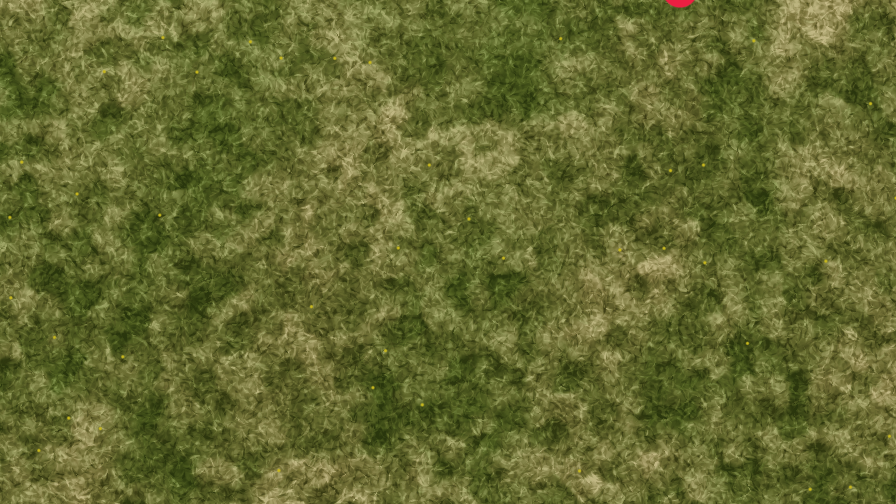
Write a Shadertoy shader that draws this texture.

```glsl
// Worn meadow seen from above: green tufts, dry straw patches, fine grass blades.

vec3 hash3(vec2 cell) {
    vec3 h = fract(cell.xyx * vec3(0.1031, 0.1030, 0.0973));
    h += dot(h, h.yxz + 33.33);
    return fract((h.xxy + h.yzz) * h.zyx);
}

// Smooth cellular noise: random values blended around scattered points
float mottle(vec2 p, float size, float seed) {
    vec2 q = p / size + seed * 17.3;
    vec2 cell = floor(q);
    float total = 0.0, weights = 0.0;
    for (int y = -1; y <= 1; y++)
    for (int x = -1; x <= 1; x++) {
        vec2 id = cell + vec2(x, y);
        vec3 rnd = hash3(id + 50.0);
        vec2 d = q - id - rnd.xy;
        float w = exp(-5.5 * dot(d, d));
        total += w * rnd.z;
        weights += w;
    }
    return total / weights;
}

// Curved, tapered blades, one per cell: x = coverage, y = random shade
vec2 blades(vec2 p, float size, float seed) {
    vec2 q = p / size + seed * 11.7;
    vec2 cell = floor(q);
    float soft = 0.7 / (iResolution.y * size);
    vec2 top = vec2(0.0);
    for (int y = -1; y <= 1; y++)
    for (int x = -1; x <= 1; x++) {
        vec2 id = cell + vec2(x, y);
        vec3 rnd = hash3(id + 90.0);
        float angle = 6.283 * rnd.z;
        vec2 dir = vec2(cos(angle), sin(angle));
        vec2 d = q - id - rnd.xy;
        float along = dot(d, dir);
        float across = abs(dot(d, vec2(-dir.y, dir.x)) + 0.3 * along * along);
        float halfWidth = 0.12 * (1.0 - along * along / 0.4);
        float cover = 1.0 - smoothstep(-soft, soft, across - halfWidth);
        if (cover > top.x) top = vec2(cover, hash3(id + 210.0).x);
    }
    return top;
}

vec3 ramp(vec3 dark, vec3 middle, vec3 bright, float t) {
    return mix(mix(dark, middle, clamp(t * 2.0, 0.0, 1.0)),
               bright, clamp(t * 2.0 - 1.0, 0.0, 1.0));
}

void mainImage(out vec4 fragColor, in vec2 fragCoord) {
    vec2 p = fragCoord / iResolution.y;

    // Ragged clumps inside broad patches and faint upright swaths
    vec2 ragged = p + 0.012 * (vec2(mottle(p, 0.016, 1.0), mottle(p, 0.016, 2.0)) - 0.5);
    float clump = mottle(ragged, 0.042, 3.0);
    float shaded = mottle(ragged + vec2(0.004, 0.014), 0.042, 3.0);
    float patches = mottle(ragged, 0.13, 4.0);
    float swath = cos(11.7 * p.x - 1.7 + 0.8 * sin(5.0 * p.y));
    float dry = 0.45 + 0.5 * (mottle(p, 0.36, 5.0) - 0.5) + 0.55 * (patches - 0.5)
              + 0.08 * swath + 0.6 * (clump - 0.5);

    // Tuft relief and fine grain
    float light = 0.47 + 0.08 * (p.y - 0.5) + 0.3 * (clump - 0.5)
                + 0.3 * (clump - shaded) + 0.2 * (patches - 0.5)
                + 0.35 * (mottle(ragged, 0.02, 6.0) - 0.5)
                + 0.4 * (mottle(p, 0.0065, 7.0) - 0.5);

    // Overlapping blade layers, from long to short
    for (int i = 0; i < 4; i++) {
        float layer = float(i);
        vec2 blade = blades(p, 0.023 - 0.004 * layer, layer + 8.0);
        light += blade.x * (blade.y - 0.48) * 0.5;
        dry += blade.x * (fract(blade.y * 7.0) - 0.5) * 0.2;
    }

    vec3 green = ramp(vec3(0.16, 0.21, 0.05), vec3(0.32, 0.38, 0.13),
                      vec3(0.52, 0.59, 0.31), light);
    vec3 straw = ramp(vec3(0.25, 0.24, 0.08), vec3(0.49, 0.46, 0.24),
                      vec3(0.76, 0.72, 0.52), light);
    vec3 color = mix(green, straw, clamp(dry, 0.0, 1.0));

    // Sparse yellow flowers
    vec2 plot = floor(p / 0.09);
    vec3 rnd = hash3(plot + 400.0);
    float soft = 1.0 / iResolution.y;
    float flower = length(p - (plot + 0.1 + 0.8 * rnd.xy) * 0.09);
    color = mix(color, vec3(0.78, 0.72, 0.12),
                step(0.8, rnd.z) * (1.0 - smoothstep(0.003 - soft, 0.003 + soft, flower)));

    // Red disc cut off by the top edge
    float disc = length(p - vec2(0.759 * iResolution.x / iResolution.y, 1.02)) - 0.035;
    color = mix(color, vec3(0.93, 0.12, 0.26), 1.0 - smoothstep(-soft, soft, disc));

    fragColor = vec4(color, 1.0);
}
```
